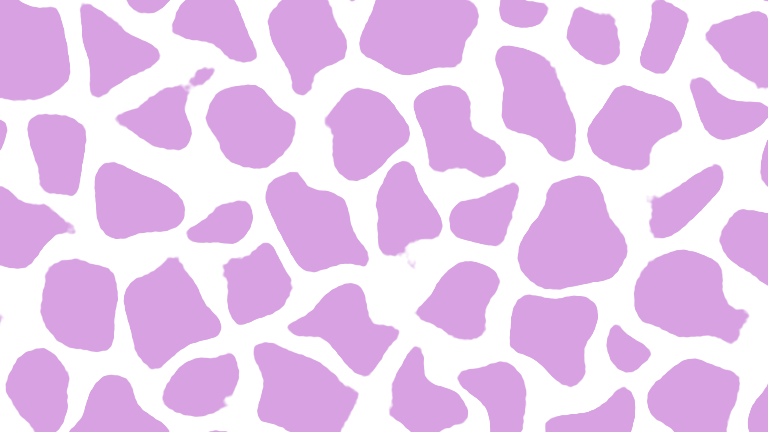
Reproduce this pattern procedurally as a Shadertoy shader.

```glsl
// Cow-hide print: irregular rounded lilac patches parted by white channels.

const vec3  LILAC = vec3(0.843, 0.631, 0.886);
const vec3  WHITE = vec3(1.0);
const float CELLS = 4.6;        // patches per canvas height
const float JITTER = 0.72;      // scatter of the patch centres
const float SIZE_SPREAD = 0.27; // difference between large and small patches
const float HALF_GAP = 0.105;   // half width of the white channels
const float ROUNDING = 0.085;   // softness of the patch corners
const float WARP = 0.38;        // strength of the bends in the outline
const float WARP_FREQ = 1.4;
const float LOBES = 0.13;       // bulges and bites along the outline
const float LOBE_FREQ = 2.1;
const float RAGGED = 0.012;     // fine roughness of the edge
const float RAGGED_FREQ = 16.0;

// Integer hash of a lattice point, three values in 0..1
vec3 hash3(vec2 cell) {
    uvec3 v = uvec3(uint(int(cell.x) + 4096), uint(int(cell.y) + 4096), 77u);
    v = v * 1664525u + 1013904223u;
    v.x += v.y * v.z; v.y += v.z * v.x; v.z += v.x * v.y;
    v ^= v >> 16u;
    v.x += v.y * v.z; v.y += v.z * v.x; v.z += v.x * v.y;
    return vec3(v >> 8u) / 16777216.0;
}

vec2 latticeGradient(vec2 cell) {
    float angle = 6.28319 * hash3(cell).x;
    return vec2(cos(angle), sin(angle));
}

// Gradient noise, roughly -0.7..0.7
float gradientNoise(vec2 p) {
    vec2 i = floor(p), f = p - i;
    vec2 u = f * f * f * (f * (f * 6.0 - 15.0) + 10.0);
    vec2 e = vec2(1.0, 0.0);
    float a = dot(latticeGradient(i), f);
    float b = dot(latticeGradient(i + e.xy), f - e.xy);
    float c = dot(latticeGradient(i + e.yx), f - e.yx);
    float d = dot(latticeGradient(i + e.xx), f - e.xx);
    return mix(mix(a, b, u.x), mix(c, d, u.x), u.y);
}

// Patch centre (xy) and weight (z) on a staggered grid
vec3 patchSite(vec2 cell) {
    vec3 h = hash3(cell + 300.0);
    vec2 stagger = vec2(0.5 * mod(cell.y, 2.0), 0.0);
    return vec3(cell + stagger + 0.25 + JITTER * (h.xy - 0.5), SIZE_SPREAD * h.z);
}

// Rounded distance to the border of the weighted Voronoi cell around p
float borderDistance(vec2 p) {
    vec2 base = floor(p);

    // Owner of this point
    vec3 owner = vec3(0.0);
    vec2 ownerCell = base;
    float nearest = 1e3;
    for (int y = -2; y <= 2; y++)
    for (int x = -2; x <= 2; x++) {
        vec2 cell = base + vec2(x, y);
        vec3 site = patchSite(cell);
        vec2 r = p - site.xy;
        float power = dot(r, r) - site.z;
        if (power < nearest) {
            nearest = power;
            owner = site;
            ownerCell = cell;
        }
    }

    // Smooth minimum of the distances to all neighbours
    float sum = 0.0;
    for (int y = -2; y <= 2; y++)
    for (int x = -2; x <= 2; x++) {
        vec2 cell = base + vec2(x, y);
        if (cell == ownerCell) continue;
        vec3 site = patchSite(cell);
        vec2 r = p - site.xy;
        float power = dot(r, r) - site.z;
        float dist = 0.5 * (power - nearest) / max(length(site.xy - owner.xy), 1e-3);
        sum += exp(-dist / ROUNDING);
    }
    return -ROUNDING * log(max(sum, 1e-9));
}

void mainImage(out vec4 fragColor, in vec2 fragCoord) {
    vec2 p = CELLS * fragCoord / iResolution.y + 20.0;

    // Bend the plane so that the cells become organic
    vec2 q = p * WARP_FREQ;
    vec2 warped = p + WARP * vec2(gradientNoise(q), gradientNoise(q + vec2(61.3, 27.8)));

    // Signed distance, positive inside a patch
    float d = borderDistance(warped) - HALF_GAP;
    d += LOBES * gradientNoise(p * LOBE_FREQ + 113.5);
    d += RAGGED * gradientNoise(p * RAGGED_FREQ);

    float edge = 0.75 * CELLS / iResolution.y;
    fragColor = vec4(mix(WHITE, LILAC, smoothstep(-edge, edge, d)), 1.0);
}
```
